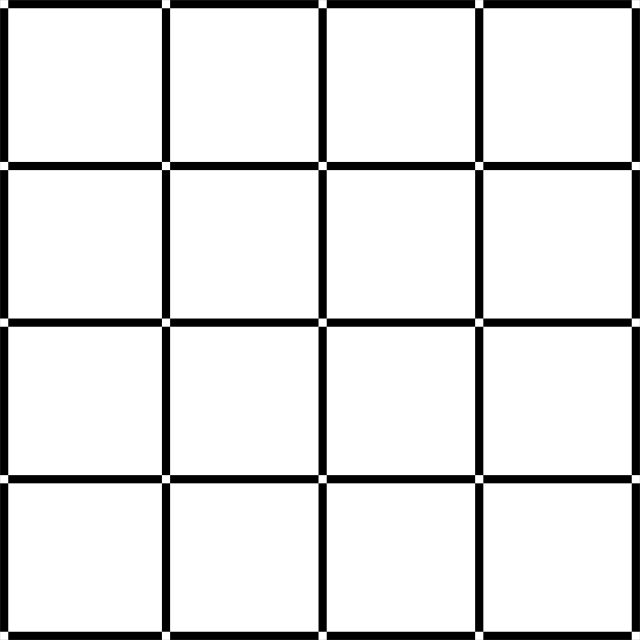
Give the GLSL for this pattern, as a Shadertoy shader.

```glsl
// Black square grid on white, with white squares where the lines cross.

const float LAST_LINE = 4.0;      // index of the last line: four cells each way
const float HALF_WIDTH = 0.0064;  // half the line thickness
const float MARGIN = 0.0065;      // centre of the outermost lines
const float SECOND_LINE = 0.2594; // the first cell is slightly wider
const vec3 PAPER = vec3(1.0);
const vec3 INK = vec3(0.0);

// Centre of a grid line, counted from the left or the top
float lineCentre(float index, float margin, float second) {
    float pitch = (1.0 - margin - second) / (LAST_LINE - 1.0);
    return index < 0.5 ? margin : second + (index - 1.0) * pitch;
}

// Distance to the nearest line centre along one axis
float lineDistance(float position, float margin, float second) {
    float nearest = 1.0;
    for (float i = 0.0; i <= LAST_LINE; i++) {
        nearest = min(nearest, abs(position - lineCentre(i, margin, second)));
    }
    return nearest;
}

// Edge coverage smoothed over one pixel
float stroke(float distanceToCentre, float halfWidth, float pixel) {
    return clamp(0.5 + (halfWidth - distanceToCentre) / pixel, 0.0, 1.0);
}

// Soft exclusive-or: overlapping strokes cancel out
float exclusive(float a, float b) {
    return a + b - 2.0 * a * b;
}

void mainImage(out vec4 fragColor, in vec2 fragCoord) {
    vec2 pixel = 1.0 / iResolution.xy;
    vec2 uv = fragCoord * pixel;
    uv.y = 1.0 - uv.y; // count rows from the top

    float vertical = stroke(lineDistance(uv.x, MARGIN, SECOND_LINE), HALF_WIDTH, pixel.x);
    float horizontal = stroke(lineDistance(uv.y, MARGIN, SECOND_LINE), HALF_WIDTH, pixel.y);

    vec3 colour = mix(PAPER, INK, exclusive(vertical, horizontal));
    fragColor = vec4(colour, 1.0);
}
```
